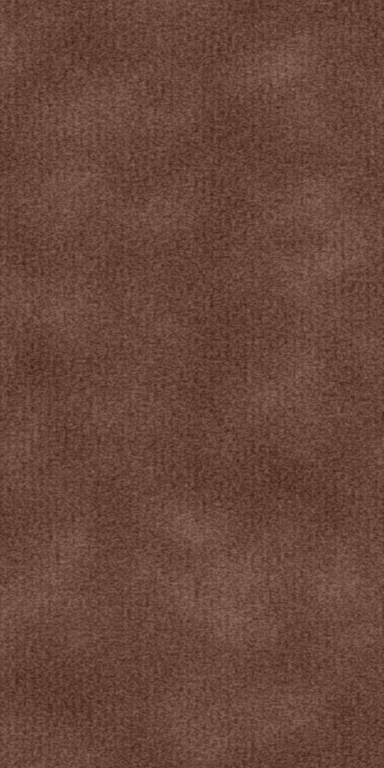
A Shadertoy shader for this texture:

```glsl
// Brown napped fabric with fine vertical ribs and soft, cloudy wear.
// Layers of gradient noise give the clouds, the short fibres and the rib wobble;
// their sum is a single tone that shades the base colour.

const vec3 BASE_BROWN = vec3(0.411, 0.277, 0.230);
const vec3 TONE_STEP  = vec3(0.041, 0.041, 0.040);
const vec3 RED_SHIFT  = vec3(0.020, -0.012, -0.010);
const float RIB_COUNT = 47.0;
const float TAU = 6.2831853;

float hash(vec2 p) {
    vec3 q = fract(p.xyx * vec3(0.1031, 0.1030, 0.0973));
    q += dot(q, q.yzx + 33.33);
    return fract((q.x + q.y) * q.z);
}

vec2 gradientAt(vec2 cell) {
    float angle = TAU * hash(cell + 57.0);
    return vec2(cos(angle), sin(angle));
}

// Gradient noise, roughly -0.7 to 0.7
float gradientNoise(vec2 p) {
    vec2 cell = floor(p);
    vec2 f = p - cell;
    vec2 u = f * f * f * (f * (f * 6.0 - 15.0) + 10.0);
    vec2 e = vec2(1.0, 0.0);
    float a = dot(gradientAt(cell), f);
    float b = dot(gradientAt(cell + e.xy), f - e.xy);
    float c = dot(gradientAt(cell + e.yx), f - e.yx);
    float d = dot(gradientAt(cell + e.xx), f - e.xx);
    return mix(mix(a, b, u.x), mix(c, d, u.x), u.y);
}

// Summed octaves, each turned to hide the lattice
float fractalNoise(vec2 p, int octaves, float gain) {
    mat2 turn = mat2(0.8, 0.6, -0.6, 0.8);
    float sum = 0.0;
    float weight = 1.0;
    for (int i = 0; i < octaves; i++) {
        sum += weight * gradientNoise(p);
        p = turn * p * 2.03 + 17.3;
        weight *= gain;
    }
    return sum;
}

// Broad worn patches, with the pale ones slightly stronger
float wornClouds(vec2 p) {
    float cloud = fractalNoise(p * vec2(3.2, 3.8) + 4.7, 5, 0.6);
    return 1.5 * cloud + 0.9 * max(cloud - 0.15, 0.0);
}

// Short fibres, a little wider than tall, with crisp hairs on top
float fibreGrain(vec2 p, float scale) {
    vec2 q = p * scale;
    q.y += 0.5 * gradientNoise(q * 0.31 + 8.0);
    float hairs = gradientNoise(q * vec2(1.45, 1.75) + 211.3);
    float fine = gradientNoise(q * vec2(0.95, 1.3) + 31.0);
    float tufts = gradientNoise(q * vec2(0.46, 0.68) + 73.0);
    return 2.0 * hairs + 2.6 * fine + 1.5 * tufts;
}

// Vertical ribs that wander, fade and break into stitches
float ribShade(vec2 p, float count) {
    float wobble = 0.35 * gradientNoise(p * vec2(9.0, 26.0) + 11.0);
    float phase = p.x * count + wobble;
    float groove = pow(0.5 + 0.5 * cos(TAU * phase), 2.0);
    float fade = 0.65 + 0.8 * gradientNoise(p * vec2(5.0, 4.0) + 91.0);
    float stitch = 1.0 + 1.4 * gradientNoise(vec2(floor(phase + 0.5) * 3.7, p.y * 75.0));
    return (0.375 - groove * stitch) * clamp(fade, 0.15, 1.2);
}

// Sparse pale lint, one possible speck per cell
float lintSpecks(vec2 p, float cells, float radius) {
    vec2 q = p * cells;
    vec2 cell = floor(q);
    vec2 centre = 0.2 + 0.6 * vec2(hash(cell + 3.0), hash(cell + 29.0));
    float speck = 1.0 - smoothstep(0.3 * radius, radius, length(q - cell - centre));
    return speck * step(0.97, hash(cell + 113.0));
}

void mainImage(out vec4 fragColor, in vec2 fragCoord) {
    // Canvas width is one unit
    vec2 p = fragCoord / iResolution.x;

    float tone = wornClouds(p) + fibreGrain(p, 108.0) + 0.85 * ribShade(p, RIB_COUNT);
    tone += 1.5 * lintSpecks(p, 24.0, 0.15);

    // Slight drift of hue between fibres
    float hue = gradientNoise(p * vec2(82.0, 105.0) + 140.0);

    vec3 color = BASE_BROWN + TONE_STEP * tone + RED_SHIFT * hue;
    fragColor = vec4(clamp(color, 0.0, 1.0), 1.0);
}
```
